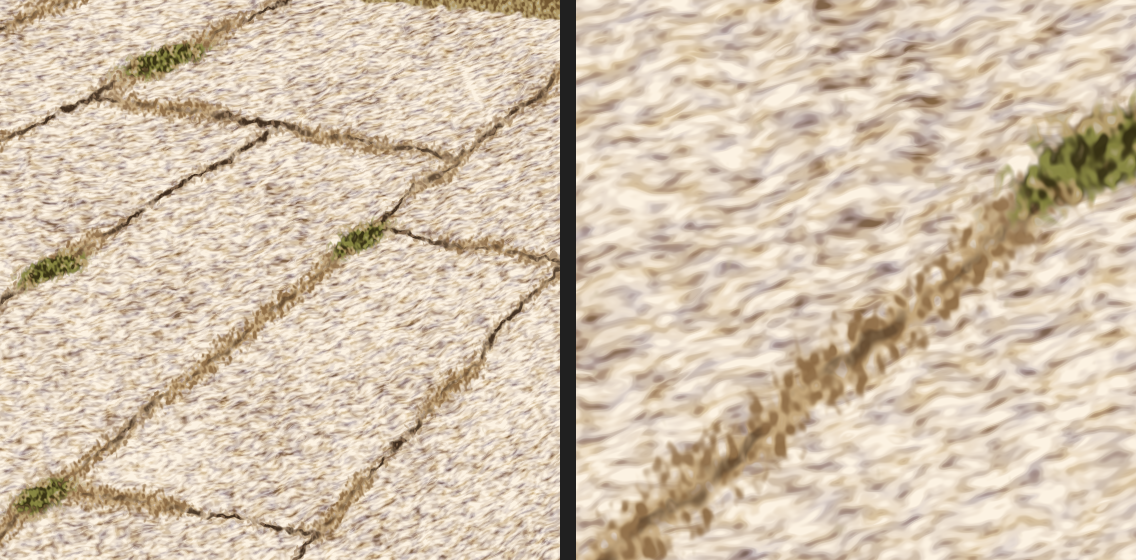
Left, the full canvas; right, a detail of the centre.
A WebGL 2 fragment shader for this texture:

```glsl
#version 300 es
precision highp float;
// Sunlit pale granite paving seen at an angle. Long joints fan out from a
// vanishing point, cross joints split each course, and stretched gradient
// noise makes the grain. Dry grass and moss clumps grow in the joints.
uniform vec2 u_resolution;
out vec4 fragColor;

// Paving layout
const vec2 VANISH = vec2(2.2, 1.85);
const float FAN_START = 1.411;
const float FAN_STEP = 0.153;
const float CROSS_SLOPE = 0.17;
const float WIDE_SLAB = 0.95;
const float SHORT_SLAB = 0.56;
const float CROSS_TOP = 0.858;
const float CROSS_LOW = 0.705;

// Grain
const vec2 GRAIN_BROAD = vec2(24.0, 58.0);
const vec2 GRAIN_COARSE = vec2(46.0, 105.0);
const vec2 GRAIN_FINE = vec2(95.0, 185.0);
const float GRAIN_GAIN = 3.3;
const float STAIN = 1.0;

// Stone and plant colours
const vec3 GLINT = vec3(0.99, 0.95, 0.885);
const vec3 CREAM = vec3(0.925, 0.87, 0.80);
const vec3 SAND = vec3(0.82, 0.75, 0.67);
const vec3 TAUPE = vec3(0.68, 0.58, 0.51);
const vec3 BROWN = vec3(0.50, 0.39, 0.29);
const vec3 SOIL = vec3(0.25, 0.18, 0.12);
const vec3 STRAW = vec3(0.76, 0.64, 0.46);
const vec3 RUST = vec3(0.54, 0.40, 0.24);
const vec3 MOSS_DARK = vec3(0.21, 0.19, 0.07);
const vec3 MOSS_LIGHT = vec3(0.52, 0.52, 0.24);

float hash(vec2 p) {
  vec3 q = fract(p.xyx * vec3(0.1031, 0.1030, 0.0973));
  q += dot(q, q.yzx + 33.33);
  return fract((q.x + q.y) * q.z);
}

vec2 gradientAt(vec2 cell) {
  float a = 6.2832 * hash(cell);
  return vec2(cos(a), sin(a));
}

// Gradient noise, centred on zero
float noise(vec2 p) {
  vec2 i = floor(p), f = p - i;
  vec2 u = f * f * f * (f * (f * 6.0 - 15.0) + 10.0);
  vec2 e = vec2(1.0, 0.0);
  float low = mix(dot(gradientAt(i), f), dot(gradientAt(i + e), f - e), u.x);
  float high = mix(dot(gradientAt(i + e.yx), f - e.yx),
                   dot(gradientAt(i + 1.0), f - 1.0), u.x);
  return mix(low, high, u.y);
}

// Signed offset from the nearest member of a repeated line
float repeatOffset(float x, float origin, float pitch) {
  return (fract((x - origin) / pitch + 0.5) - 0.5) * pitch;
}

vec3 stone(vec2 p, float wear) {
  // Flecks lean more to the right and shrink with distance
  vec2 g = vec2(p.x + 0.3 * p.y, p.y + 0.2 * p.y * p.y - 0.2 * p.x - 0.15 * p.x * p.x);
  g += 0.009 * vec2(noise(p * 24.0), noise(p * 24.0 + 40.0));
  float tone = 0.5 * noise(g * GRAIN_BROAD + 210.0) + 0.9 * noise(g * GRAIN_COARSE + 7.0)
             + 0.75 * noise(g * GRAIN_FINE + 91.0);
  float stain = noise(p * vec2(5.0, 9.0) + 3.0) + 0.5 * noise(g * vec2(12.0, 28.0) + 60.0);
  float z = 0.2 + tone * GRAIN_GAIN + stain * STAIN - wear;
  // Sparse dark pits
  float pit = noise(g * vec2(30.0, 62.0) + 300.0) + 0.3 * tone - 0.25 * stain;
  z -= 1.6 * smoothstep(0.36, 0.55, pit);
  vec3 c = mix(BROWN, TAUPE, smoothstep(-2.9, -1.7, z));
  c = mix(c, SAND, smoothstep(-1.8, -0.7, z));
  c = mix(c, CREAM, smoothstep(-0.6, 0.6, z));
  c = mix(c, GLINT, smoothstep(0.6, 1.9, z));
  // Warm ochre and cool mauve grains
  float hue = noise(g * vec2(38.0, 75.0) + 150.0);
  return c + hue * vec3(0.06, 0.02, -0.11) * smoothstep(2.0, -1.0, z);
}

void main() {
  vec2 p = gl_FragCoord.xy / u_resolution;
  vec2 wobble = vec2(noise(p * 13.0 + 5.0), noise(p * 13.0 + 25.0)) * 0.013
              + vec2(noise(p * 60.0), noise(p * 60.0 + 80.0)) * 0.008;
  vec2 q = p + wobble;

  // Long joints: lines through the vanishing point
  vec2 toVanish = VANISH - q;
  float fan = inversesqrt(toVanish.y / toVanish.x);
  float course = (FAN_START - fan) / FAN_STEP;
  float row = floor(course), line = floor(course + 0.5);
  float perUnit = 0.5 * fan * length(1.0 / toVanish) / FAN_STEP;
  float longDist = abs(course - line) / perUnit;
  float across = q.y + CROSS_SLOPE * q.x;
  if (line == 1.0 && across > CROSS_TOP) longDist = 1.0;

  // Cross joints: each course has its own spacing
  float pitch = row == 2.0 ? SHORT_SLAB : WIDE_SLAB;
  float origin = row < 0.0 ? 0.5 : row < 2.0 ? CROSS_TOP : row < 3.0 ? CROSS_LOW : 0.0;
  float crossDist = abs(repeatOffset(across, origin, pitch));
  float d = min(longDist, crossDist);

  // Plant cover
  float blade = noise(p * vec2(120.0, 62.0) + p.yx * vec2(-50.0, 20.0));
  float fiber = noise(p * vec2(170.0, 120.0) + p.yx * vec2(60.0, -30.0));
  float tuft = noise(p * 48.0 + 17.0);
  float mat = blade + 0.8 * fiber + 0.4 * tuft;
  float clumpOffset = repeatOffset(across, 0.944 - 0.41 * line, SHORT_SLAB);
  float clump = exp(-pow(longDist / 0.030, 2.0) - pow(clumpOffset / 0.046, 2.0));
  clump *= step(-0.5, line) * step(line, 2.5);
  float moss = smoothstep(0.26, 0.62, clump + 0.35 * mat + 0.25 * tuft);
  float verge = smoothstep(-0.003, 0.004, p.y - 1.0 + 0.088 * (p.x - 0.625) + 0.012 * tuft);
  float dryness = smoothstep(-0.25, 0.35, noise(p * 5.0 + 31.0) + (line == 2.0 ? 0.2 : 0.0));
  float spread = 0.008 + 0.012 * dryness + 0.014 * noise(p * 15.0 + 44.0);
  float dry = 1.0 - smoothstep(spread * 0.3, spread + 0.004, d + 0.014 * mat);

  // Layers: stone, dry grass, soil crack, verge, moss
  float wear = 1.1 * exp(-d / 0.025) * smoothstep(-0.1, 0.4, noise(p * 9.0 + 66.0));
  vec3 color = stone(p, wear);
  vec3 straw = mix(RUST, STRAW, smoothstep(-0.45, 0.2, mat));
  straw = mix(straw, SAND, smoothstep(0.3, 0.6, mat));
  color = mix(color, straw, dry * (0.45 + 0.45 * dryness));
  float gap = smoothstep(-0.35, 0.1, noise(p * 34.0 + 120.0) + 0.35 * fiber - 0.25 * dryness + 0.15);
  float crackWidth = 0.0042 + 0.006 * noise(p * 21.0 + 70.0) + 0.004 * fiber;
  float crack = 1.0 - smoothstep(crackWidth * 0.4, crackWidth + 0.0025, d);
  vec3 soil = mix(SOIL, BROWN, smoothstep(0.0, 0.5, mat));
  color = mix(color, soil, crack * gap * (1.0 - 0.5 * dryness));
  vec3 green = mix(MOSS_DARK, MOSS_LIGHT, smoothstep(-0.4, 0.35, mat));
  color = mix(color, mix(straw, green, 0.25), verge);
  float faded = smoothstep(-0.1, 0.35, tuft + 0.5 * fiber + 0.35 - 0.6 * clump);
  color = mix(color, mix(green, straw, faded * 0.8), moss * 0.95);
  fragColor = vec4(clamp(color, 0.0, 1.0), 1.0);
}
```
